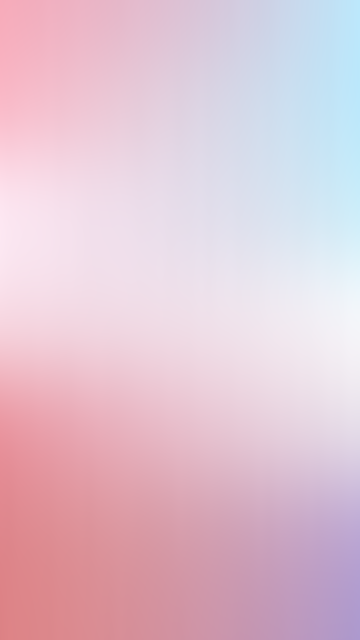
Give the GLSL for this background, as a WebGL 2 fragment shader.

```glsl
#version 300 es
precision highp float;
// Soft pastel gradient: three vertical colour ramps (left, centre, right),
// each a smooth spline from bottom to top, are blended across the canvas
// by a quadratic curve. Faint stretched noise gives it a silky texture.
uniform vec2 u_resolution;
out vec4 fragColor;

const int STOPS = 7;
const float STREAK_STRENGTH = 0.006;

// Ramps run from the bottom edge to the top edge in equal steps.
const vec3 ROSE_RAMP[STOPS] = vec3[STOPS](
  vec3(0.867, 0.510, 0.522), vec3(0.871, 0.522, 0.545),
  vec3(0.914, 0.588, 0.627), vec3(0.967, 0.839, 0.878),
  vec3(0.992, 0.902, 0.945), vec3(0.980, 0.733, 0.788),
  vec3(0.969, 0.671, 0.729));
const vec3 MIST_RAMP[STOPS] = vec3[STOPS](
  vec3(0.816, 0.573, 0.635), vec3(0.839, 0.616, 0.671),
  vec3(0.906, 0.745, 0.796), vec3(0.937, 0.867, 0.906),
  vec3(0.902, 0.867, 0.918), vec3(0.875, 0.820, 0.878),
  vec3(0.863, 0.757, 0.831));
const vec3 SKY_RAMP[STOPS] = vec3[STOPS](
  vec3(0.675, 0.600, 0.808), vec3(0.737, 0.659, 0.831),
  vec3(0.898, 0.867, 0.914), vec3(0.955, 0.965, 0.980),
  vec3(0.804, 0.933, 0.980), vec3(0.737, 0.910, 0.984),
  vec3(0.737, 0.910, 0.988));

// Catmull-Rom spline through the stops of one ramp.
vec3 sampleRamp(vec3 ramp[STOPS], float height) {
  float position = clamp(height, 0.0, 1.0) * float(STOPS - 1);
  int i = min(int(position), STOPS - 2);
  float t = position - float(i);
  vec3 before = ramp[max(i - 1, 0)];
  vec3 start = ramp[i];
  vec3 end = ramp[i + 1];
  vec3 after = ramp[min(i + 2, STOPS - 1)];
  vec3 slope = end - before;
  vec3 bend = 2.0 * before - 5.0 * start + 4.0 * end - after;
  vec3 twist = 3.0 * (start - end) + after - before;
  return start + 0.5 * t * (slope + t * (bend + t * twist));
}

// Quadratic through left (x = 0), centre (x = 0.5) and right (x = 1).
vec3 blendAcross(vec3 left, vec3 centre, vec3 right, float x) {
  float leftWeight = (1.0 - x) * (1.0 - 2.0 * x);
  float centreWeight = 4.0 * x * (1.0 - x);
  float rightWeight = x * (2.0 * x - 1.0);
  return left * leftWeight + centre * centreWeight + right * rightWeight;
}

float hash(vec2 cell) {
  vec3 p = fract(vec3(cell.xyx) * 0.1031);
  p += dot(p, p.yzx + 33.33);
  return fract((p.x + p.y) * p.z);
}

float valueNoise(vec2 p) {
  vec2 cell = floor(p);
  vec2 f = smoothstep(0.0, 1.0, fract(p));
  float low = mix(hash(cell), hash(cell + vec2(1.0, 0.0)), f.x);
  float high = mix(hash(cell + vec2(0.0, 1.0)), hash(cell + 1.0), f.x);
  return mix(low, high, f.y);
}

void main() {
  vec2 uv = gl_FragCoord.xy / u_resolution;

  // Colour field
  vec3 left = sampleRamp(ROSE_RAMP, uv.y);
  vec3 centre = sampleRamp(MIST_RAMP, uv.y);
  vec3 right = sampleRamp(SKY_RAMP, uv.y);
  vec3 colour = blendAcross(left, centre, right, uv.x);

  // Silky vertical streaks
  float streak = valueNoise(uv * vec2(36.0, 5.0)) - 0.5;
  colour += STREAK_STRENGTH * streak;

  fragColor = vec4(clamp(colour, 0.0, 1.0), 1.0);
}
```
